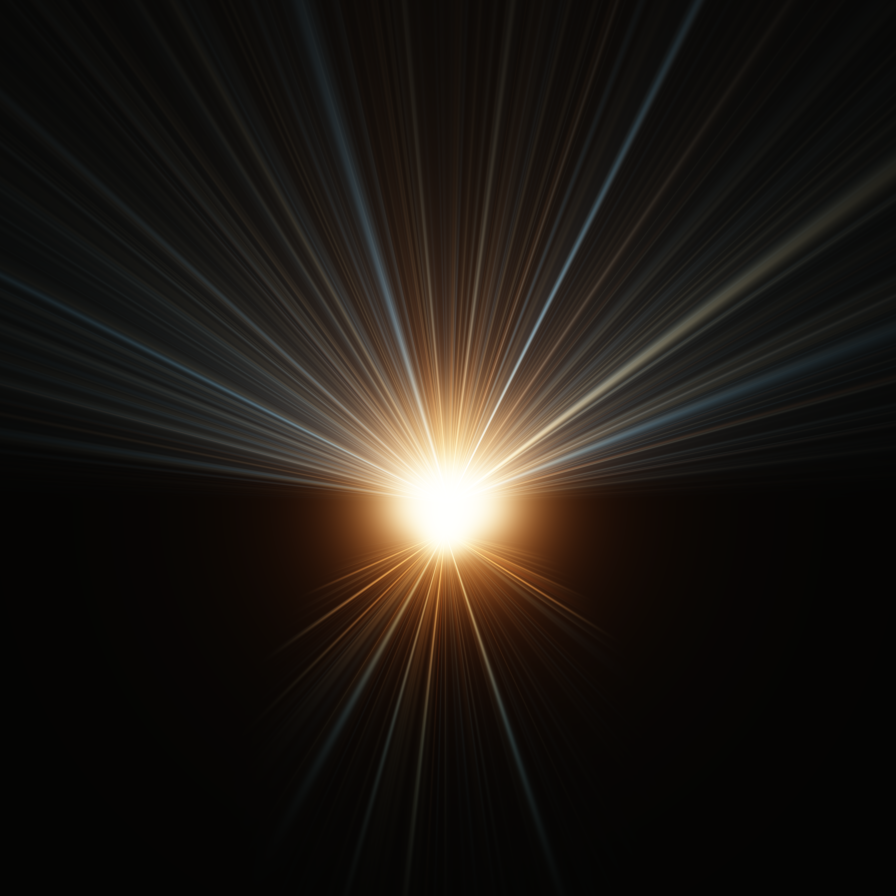
Give the GLSL for this background, as a Shadertoy shader.

```glsl
const vec3 BLUE = vec3(0.36, 0.64, 0.80);
const vec3 CREAM = vec3(0.86, 0.78, 0.55);
const vec3 ORANGE = vec3(1.00, 0.43, 0.17);

// Beams: angle in degrees, angular width, strength, warmth
const vec4 UPPER_BEAMS[11] = vec4[11](
    vec4(21.3, 0.020, 0.70, 0.00), vec4(37.0, 0.021, 1.10, 0.80),
    vec4(63.6, 0.008, 1.75, 0.05), vec4(69.0, 0.006, 0.45, 0.10),
    vec4(82.7, 0.006, 0.75, 0.65), vec4(95.0, 0.006, 0.35, 0.50),
    vec4(106.5, 0.018, 1.05, 0.25), vec4(118.8, 0.006, 0.50, 0.75),
    vec4(137.6, 0.007, 0.60, 0.15), vec4(153.0, 0.008, 0.80, 0.15),
    vec4(171.0, 0.008, 0.50, 0.05));
const vec4 LOWER_BEAMS[9] = vec4[9](
    vec4(25.0, 0.008, 0.45, 1.0), vec4(32.2, 0.008, 0.95, 1.0),
    vec4(72.2, 0.013, 1.00, 0.4), vec4(96.2, 0.007, 0.60, 0.6),
    vec4(105.3, 0.009, 0.90, 0.5), vec4(118.8, 0.019, 0.85, 0.4),
    vec4(135.0, 0.008, 0.60, 1.0), vec4(144.7, 0.009, 0.90, 1.0),
    vec4(156.0, 0.008, 0.70, 1.0));

float hash(float n) {
    return fract(sin(n * 12.9898 + 4.137) * 4375.85);
}

float bell(float d, float width) {
    return exp(-d * d / (width * width));
}

vec3 rayTint(float warmth) {
    vec3 cool = mix(BLUE, CREAM, smoothstep(0.2, 0.75, warmth));
    return mix(cool, ORANGE, 0.7 * smoothstep(0.82, 1.0, warmth));
}

vec3 beam(vec4 b, float angle, float blur) {
    float width = length(vec2(b.y, blur));
    return rayTint(b.w * 0.85) * b.z * bell(angle - radians(b.x), width) * b.y / width;
}

// Cellular noise across the angle: one random ray in each cell
vec3 rayFan(float angle, float density, float blur, float seed) {
    float x = angle * density;
    vec3 sum = vec3(0.0);
    for (int k = -1; k <= 1; k++) {
        float cell = floor(x) + float(k);
        float key = cell + seed;
        float width = mix(0.12, 0.36, hash(key + 31.0));
        float soft = length(vec2(width, blur * density));
        float power = hash(key + 57.0);
        float d = x - cell - hash(key);
        sum += rayTint(hash(key + 83.0)) * power * power * bell(d, soft) * width / soft;
    }
    return sum;
}

vec3 upperRays(vec2 p, float pixel) {
    float r = length(p) + 1e-4;
    float angle = atan(p.y, p.x);
    float blur = 0.6 * pixel / r;
    vec3 rays = 0.16 * rayFan(angle, 9.0, blur, 211.0)
              + 0.24 * rayFan(angle, 25.0, blur, 11.0)
              + 0.34 * rayFan(angle, 47.0, blur, 137.0)
              + 0.32 * rayFan(angle, 97.0, blur, 311.0);
    for (int i = 0; i < 11; i++) rays += beam(UPPER_BEAMS[i], angle, blur);

    // Warm near the source, dim along the vertical axis far away
    float rise = p.y / r;
    float axis = bell(angle - 1.57, 0.35);
    vec3 warm = mix(vec3(1.25, 1.0, 0.75), vec3(1.6, 0.90, 0.52), axis);
    rays *= mix(warm, vec3(1.0), smoothstep(0.06, 0.24, r));
    rays *= 1.0 - 0.45 * bell(angle - 1.57, 0.16) * smoothstep(0.15, 0.4, r);
    float falloff = 0.25 / (r + 0.02) * exp(-2.4 * r);
    return rays * falloff * smoothstep(0.0, 0.22, rise);
}

vec3 lowerRays(vec2 p, float pixel) {
    float r = length(p) + 1e-4;
    float angle = atan(-p.y, p.x);
    float blur = 0.6 * pixel / r;
    float drop = max(-p.y / r, 0.0);
    vec3 rays = 0.22 * rayFan(angle, 15.0, blur, 523.0)
              + 0.28 * rayFan(angle, 41.0, blur, 719.0);
    for (int i = 0; i < 9; i++) rays += beam(LOWER_BEAMS[i], angle, blur);

    // Shallow rays end sooner than steep ones
    float reach = 0.11 + 0.46 * drop * drop;
    rays *= mix(vec3(2.0, 1.1, 0.55), vec3(0.85, 0.95, 0.9), smoothstep(0.07, 0.25, r));
    float falloff = 0.12 / (r + 0.015) * exp(-1.8 * r);
    return rays * falloff * (1.0 - smoothstep(0.3 * reach, reach, r))
         * smoothstep(0.08, 0.3, drop);
}

vec3 haze(vec2 p) {
    float r = length(p);
    float above = smoothstep(-0.015, 0.05, p.y);
    float rise = max(p.y, 0.0) / (r + 1e-4);
    vec3 skyTint = mix(vec3(0.31, 0.36, 0.38), vec3(0.46, 0.27, 0.17), pow(rise, 6.0));
    vec3 sky = skyTint * (1.25 * exp(-r / 0.14) + 0.15 * exp(-r / 0.5));
    vec3 ember = vec3(0.70, 0.25, 0.07) * exp(-r / 0.085);
    vec3 base = vec3(0.016, 0.016, 0.013);
    return sky * above * smoothstep(0.0, 0.4, rise) + ember + base;
}

// White-hot centres wrapped in an orange halo
vec3 core(vec2 p, vec2 q) {
    float r = length(p);
    vec3 light = vec3(5.5, 4.9, 3.8) * bell(length(p / vec2(0.046, 0.036)), 1.0);
    light += vec3(4.0, 3.0, 1.9) * bell(length(q), 0.022);
    light += vec3(1.3, 0.55, 0.16) * bell(r, 0.080);
    // Pale bloom that leans upward
    light += vec3(1.0, 0.82, 0.50) * bell(length(p - vec2(0.0, 0.03)), 0.075);
    return light + vec3(1.5, 0.66, 0.22) * exp(-r / 0.040);
}

void mainImage(out vec4 fragColor, in vec2 fragCoord) {
    float scale = min(iResolution.x, iResolution.y);
    vec2 uv = (fragCoord - 0.5 * iResolution.xy) / scale + 0.5;
    float pixel = 1.0 / scale;
    vec2 p = uv - vec2(0.501, 0.438);
    vec2 q = uv - vec2(0.497, 0.406);

    vec3 light = haze(p) + upperRays(p, pixel) + lowerRays(q, pixel) + core(p, q);
    fragColor = vec4(1.0 - exp(-light), 1.0);
}
```
